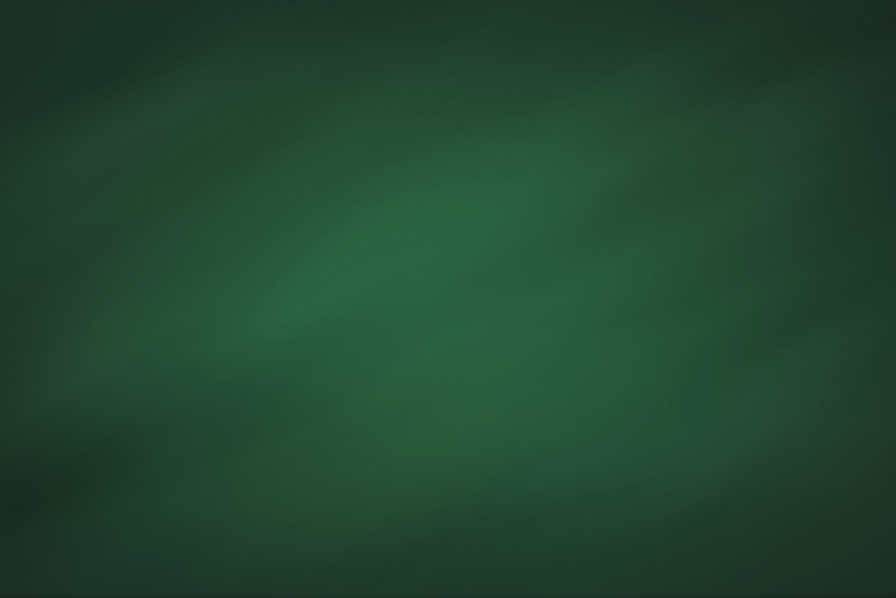
Reproduce this texture procedurally as a WebGL 1 fragment shader.

```glsl
precision highp float;
uniform vec2 u_resolution;

vec2 hash2(vec2 p) {
  vec3 q = fract(p.xyx * vec3(0.1031, 0.103, 0.0973));
  q += dot(q, q.yzx + 33.33);
  return fract((q.xx + q.yz) * q.zy);
}

vec2 rotate(vec2 p, float angle) {
  float c = cos(angle), s = sin(angle);
  return vec2(c * p.x + s * p.y, c * p.y - s * p.x);
}

// Cellular noise blended softly between cells, centred on zero
float softCells(vec2 p) {
  vec2 cell = floor(p), f = fract(p);
  float total = 0.0, weight = 0.0;
  for (int j = -1; j <= 1; j++) {
    for (int i = -1; i <= 1; i++) {
      vec2 offset = vec2(float(i), float(j));
      vec2 h = hash2(cell + offset + 50.0);
      vec2 d = offset + 0.2 + 0.6 * h - f;
      float w = exp(-5.0 * dot(d, d));
      total += w * (hash2(cell + offset + 91.0).x - 0.5);
      weight += w;
    }
  }
  return total / weight;
}

// Chalk strokes stretched along the wiping direction
float strokes(vec2 p, float angle) {
  vec2 q = rotate(p, angle);
  q.y += 0.018 * sin(q.x * 5.0 + 1.0) + 0.008 * sin(q.x * 13.0);
  float sum = 0.0, gain = 0.5;
  vec2 scale = vec2(2.2, 9.0);
  for (int i = 0; i < 4; i++) {
    sum += gain * softCells(q * scale + float(i) * 7.3);
    scale *= vec2(1.9, 2.1);
    gain *= 0.5;
  }
  return sum;
}

// Soft elongated patch with a crisper lower side
float smudge(vec2 p, vec2 center, vec2 size, float angle) {
  vec2 q = rotate(p - center, angle) / size;
  q.y *= q.y < 0.0 ? 1.5 : 0.8;
  return exp(-dot(q, q));
}

// Board colour for a given green level
vec3 boardColor(float level) {
  return mix(vec3(0.094, 0.15, 0.122), vec3(0.169, 0.39, 0.257), (level - 0.15) / 0.24);
}

void main() {
  vec2 uv = gl_FragCoord.xy / u_resolution;
  vec2 p = vec2(uv.x * u_resolution.x / u_resolution.y, uv.y);

  // Central glow falling into dark corners
  vec2 v = (uv - vec2(0.5, 0.49)) * 2.0;
  float glow = exp(-1.1 * dot(v, v));
  float level = 0.15 + 0.24 * glow;

  // Pale wiped patches
  float pale = smudge(p, vec2(0.51, 0.72), vec2(0.17, 0.05), 0.5);
  pale += smudge(p, vec2(0.48, 0.48), vec2(0.16, 0.05), 0.42);
  pale += smudge(p, vec2(0.95, 0.70), vec2(0.32, 0.07), 0.48);
  pale += smudge(p, vec2(0.90, 0.20), vec2(0.22, 0.06), 0.4);
  pale += smudge(p, vec2(0.22, 0.78), vec2(0.24, 0.07), 0.6);
  pale += smudge(p, vec2(0.19, 0.42), vec2(0.20, 0.09), 0.6);
  pale += smudge(p, vec2(1.27, 0.29), vec2(0.20, 0.07), 0.6);
  pale += smudge(p, vec2(1.44, 0.23), vec2(0.12, 0.06), 0.5);
  pale += smudge(p, vec2(1.33, 0.78), vec2(0.16, 0.09), 0.8);

  // Dark bands between them
  float dark = smudge(p, vec2(0.40, 0.74), vec2(0.20, 0.05), 0.5);
  dark += smudge(p, vec2(0.98, 0.58), vec2(0.22, 0.05), 0.5);
  dark += smudge(p, vec2(0.36, 0.25), vec2(0.20, 0.06), 0.35);
  dark += smudge(p, vec2(0.20, 0.87), vec2(0.18, 0.05), 0.4);
  dark += smudge(p, vec2(1.34, 0.90), vec2(0.20, 0.05), 0.35);
  dark += smudge(p, vec2(0.06, 0.16), vec2(0.16, 0.08), 0.4);
  dark += smudge(p, vec2(0.80, 0.13), vec2(0.18, 0.05), 0.4);
  dark += smudge(p, vec2(1.30, 0.44), vec2(0.22, 0.05), 0.6);

  float streak = strokes(p, 0.48);
  level += 0.017 * pale - 0.019 * dark;
  level += streak * (0.03 + 0.03 * glow);

  // Chalk dust cools and greys the pale areas away from the centre
  vec3 color = boardColor(level);
  float dust = (pale - dark) * (1.0 - glow);
  color += vec3(0.008, 0.0, 0.012) * dust;
  color += vec3(0.012, 0.0, -0.012) * softCells(rotate(p, 0.5) * vec2(2.5, 5.0) + 20.0);

  // Fine grain and a thin shaded lower rim
  color += 0.008 * (hash2(floor(p * 340.0)).x - 0.5);
  color *= mix(0.85, 1.0, smoothstep(0.0, 0.008, uv.y));
  gl_FragColor = vec4(color, 1.0);
}
```
